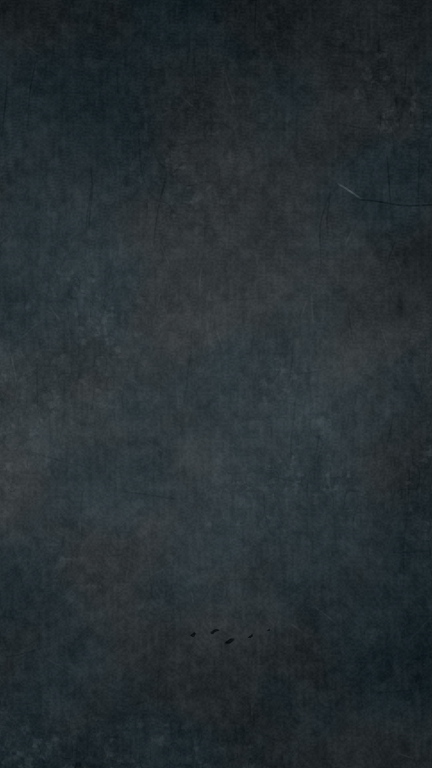
This texture is drawn by a Shadertoy shader. Its source:

```glsl
// A dark, worn slate-blue wall: a soft off-centre glow with cloudy stains,
// leathery crackle and fine grain, crossed by faint scratches.
// Layered value noise gives the surface; looped segments give the marks.

const vec3 SLATE = vec3(-0.024, 0.0, 0.008);      // offset from grey
const vec3 BLUE_STAIN = vec3(-0.042, 0.0, 0.021);

float hash(vec2 p) {
    return fract(sin(dot(p, vec2(127.1, 311.7))) * 43758.5453);
}

float noise(vec2 p) {
    vec2 i = floor(p), f = fract(p);
    f = f * f * (3.0 - 2.0 * f);
    return mix(mix(hash(i), hash(i + vec2(1, 0)), f.x),
               mix(hash(i + vec2(0, 1)), hash(i + vec2(1, 1)), f.x), f.y);
}

float fbm(vec2 p) {
    float sum = 0.0, amp = 0.5;
    for (int i = 0; i < 5; i++) {
        sum += amp * noise(p);
        p = mat2(1.6, 1.2, -1.2, 1.6) * p + 7.3;
        amp *= 0.5;
    }
    return sum / 0.97;
}

// Thin line from a to b, fading towards both ends
float scratch(vec2 p, vec2 a, vec2 b, float width) {
    vec2 ab = b - a;
    float t = clamp(dot(p - a, ab) / dot(ab, ab), 0.0, 1.0);
    float d = length(p - a - ab * t);
    return (1.0 - smoothstep(width * 0.2, width, d)) * sqrt(4.0 * t * (1.0 - t));
}

// Random scratches; tilt is the main angle, spread the scatter around it
float scratches(vec2 p, vec2 size, int count, float seed, float tilt, float spread, float reach) {
    float sum = 0.0;
    for (int i = 0; i < count; i++) {
        vec2 id = vec2(float(i), seed);
        vec2 mid = size * vec2(hash(id), hash(id + 31.7));
        float angle = tilt + spread * (hash(id + 57.1) - 0.5);
        vec2 arm = reach * (0.2 + 0.8 * hash(id + 83.9)) * vec2(cos(angle), sin(angle));
        sum += scratch(p, mid - arm, mid + arm, 0.0019) * (0.3 + 0.7 * hash(id + 11.3));
    }
    return sum;
}

// Fine veins where the noise crosses its middle value
float crackle(vec2 p, float width) {
    return 1.0 - smoothstep(0.0, width, abs(noise(p) - 0.5));
}

// Soft elliptical patch
float blob(vec2 p, vec2 centre, vec2 radius) {
    vec2 q = (p - centre) / radius;
    return exp(-dot(q, q));
}

// Small ragged chips scattered along a rising line
float chips(vec2 p, vec2 start) {
    float sum = 0.0;
    for (int i = 0; i < 5; i++) {
        float k = float(i);
        vec2 c = start + vec2(0.024 * k + 0.012 * hash(vec2(k, 9.0)), 0.008 * sin(k * 2.1));
        vec2 q = (p - c) * mat2(0.9, 0.45, -0.45, 0.9);
        q += 0.004 * (noise(p * 210.0) - 0.5);
        float r = 0.002 + 0.006 * hash(vec2(k, 4.0));
        sum += 1.0 - smoothstep(r * 0.5, r, length(q * vec2(0.8, 2.0)));
    }
    return min(sum, 1.0);
}

void mainImage(out vec4 fragColor, in vec2 fragCoord) {
    vec2 p = fragCoord / iResolution.y;
    vec2 size = vec2(iResolution.x / iResolution.y, 1.0);
    vec2 uv = p / size;
    vec2 bent = p + 0.012 * (vec2(noise(p * 17.0), noise(p * 17.0 + 40.0)) - 0.5);

    // Broad light and cloudy stains
    float tone = 0.106 + 0.140 * blob(uv, vec2(0.36, 0.45), vec2(0.70, 0.43));
    tone += 0.08 * (fbm(p * 6.0 + 3.0) - 0.5);
    tone += 0.06 * (fbm(p * 15.0 + 33.0) - 0.5);
    tone += 0.034 * blob(bent, vec2(0.01, 0.39), vec2(0.06, 0.08));
    tone += 0.024 * blob(bent, vec2(0.43, 0.54), vec2(0.08, 0.06));
    tone += 0.022 * blob(bent, vec2(0.08, 0.67), vec2(0.09, 0.07));

    // Leathery surface, worn flecks and grain
    float wear = smoothstep(0.42, 0.65, fbm(p * 8.0 + 21.0));
    tone += 0.065 * (fbm(p * 85.0) - 0.5);
    tone += 0.042 * (noise(p * 430.0) - 0.5);
    tone += 0.020 * (noise(p * vec2(300.0, 60.0) + 9.0) - 0.5);
    tone -= 0.016 * crackle(bent * vec2(70.0, 40.0), 0.06) * (0.3 + wear);
    tone += 0.045 * wear * smoothstep(0.58, 0.78, fbm(p * 110.0 + 5.0));

    // Dark upright and level marks, then paler stray ones
    float upper = smoothstep(0.2, 0.8, uv.y);
    tone -= 0.034 * scratches(bent, size, 60, 2.0, 1.57, 0.4, 0.055) * (0.5 + 0.5 * upper);
    tone -= 0.026 * scratches(bent, size, 30, 5.0, 0.0, 0.6, 0.05);
    tone += 0.034 * scratches(bent, size, 50, 8.0, 1.7, 2.2, 0.025);

    // Single damage: hooked scratch at the right, smear and chips
    tone += 0.11 * scratch(bent, vec2(0.435, 0.762), vec2(0.466, 0.738), 0.0019);
    tone -= 0.05 * scratch(bent, vec2(0.455, 0.737), vec2(0.60, 0.731), 0.0019);
    tone -= 0.06 * blob(bent, vec2(0.525, 0.595), vec2(0.007, 0.015));
    tone -= 0.12 * chips(p, vec2(0.25, 0.172));

    // Hue drifts between neutral slate and blue
    float stain = smoothstep(0.36, 0.68, fbm(p * 8.0 + 60.0));
    vec3 color = tone + mix(SLATE, BLUE_STAIN, stain);
    color.r += 0.008 * (1.0 - stain) * noise(p * 9.0 + 15.0);
    fragColor = vec4(clamp(color, 0.0, 1.0), 1.0);
}
```
